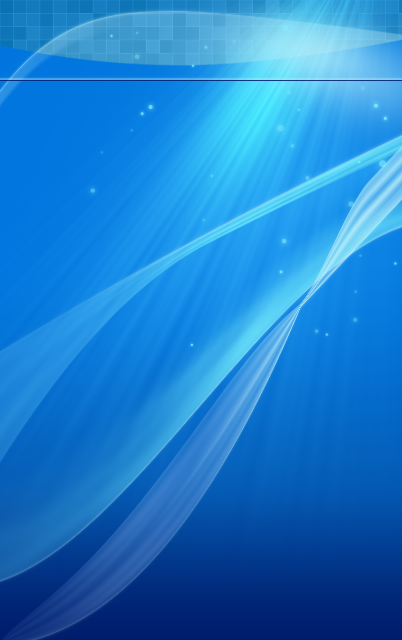
Write a WebGL 2 fragment shader that draws this background.

```glsl
#version 300 es
precision highp float;
uniform vec2 u_resolution;
out vec4 outColor;

const float ASPECT = 0.629;
const vec2 LIGHT_POS = vec2(0.612, 1.173);
const float HEADER_LINE = 0.875;
const float TILE_SIZE = 0.0208;
const float LENS_PEAK = 0.455;
const float KNOT = 0.748;
const int SPARKS = 34;
const vec3 NAVY = vec3(0.0, 0.11, 0.42);
const vec3 DEEP = vec3(0.01, 0.34, 0.69);
const vec3 AZURE = vec3(0.0, 0.46, 0.87);
const vec3 TEAL = vec3(0.09, 0.49, 0.73);
const vec3 RAY = vec3(0.24, 0.74, 1.0);
const vec3 CYAN = vec3(0.30, 0.95, 1.0);
const vec3 ICE = vec3(0.74, 0.94, 0.98);
const vec3 LAVENDER = vec3(0.50, 0.68, 0.92);

float hash(vec2 c) {
    return fract(sin(dot(c, vec2(127.1, 311.7))) * 43758.55);
}

float corner(vec2 cell, vec2 offset) {
    float a = 6.2832 * hash(cell);
    return dot(vec2(cos(a), sin(a)), offset);
}

float gradientNoise(vec2 q) {
    vec2 i = floor(q), f = fract(q);
    vec2 w = f * f * f * (f * (f * 6.0 - 15.0) + 10.0);
    vec2 e = vec2(1.0, 0.0);
    return mix(mix(corner(i, f), corner(i + e, f - e), w.x),
               mix(corner(i + e.yx, f - e.yx), corner(i + 1.0, f - 1.0), w.x), w.y);
}

// Elliptical soft light
float glow(vec2 p, vec2 center, vec2 radius, float tilt) {
    vec2 d = p - center;
    float c = cos(tilt), s = sin(tilt);
    d = vec2(c * d.x + s * d.y, c * d.y - s * d.x) / radius;
    return exp(-dot(d, d));
}

// Coverage of the band between two heights
float band(float y, float low, float high, float soft) {
    return smoothstep(-soft, soft, y - low) * smoothstep(-soft, soft, high - y);
}

float hairline(float d, float width) {
    return exp(-abs(d) / width);
}

void main() {
    vec2 uv = gl_FragCoord.xy / u_resolution;
    vec2 p = uv * vec2(ASPECT, 1.0);
    float u = uv.x, v = uv.y, px = 1.0 / u_resolution.y;

    // Water gradient
    vec3 col = mix(NAVY, DEEP, smoothstep(-0.02, 0.28, v));
    col = mix(col, AZURE, smoothstep(0.15, 0.6, v));

    // Lens outline and tiled header
    float left = max(LENS_PEAK - u, 0.0) / LENS_PEAK;
    float right = max(u - LENS_PEAK, 0.0) / (1.0 - LENS_PEAK);
    float lensTop = 0.982 - 0.125 * left * left * left - 0.036 * pow(right, 1.3);
    float lensLow = 0.898 + 0.031 * left * left + 0.040 * pow(right, 1.7);
    float header = smoothstep(-px, px, v - lensLow);
    vec2 tile = vec2(p.x, 1.0 - v) / TILE_SIZE;
    vec2 inTile = abs(fract(tile) - 0.5);
    float grout = smoothstep(0.43, 0.5, max(inTile.x, inTile.y));
    vec3 tileColor = TEAL + 0.09 * (hash(floor(tile)) - 0.5) + 0.06 * grout;
    col = mix(col, tileColor, header * 0.9);

    // Fan of light rays
    vec2 toLight = LIGHT_POS - p;
    float slant = toLight.x / toLight.y;
    float shafts = 0.5 + 0.6 * gradientNoise(vec2(slant * 17.0, 3.3))
                 + 0.45 * gradientNoise(vec2(slant * 48.0, 7.6 + v));
    float fan = exp(-pow((slant - 0.56) / 0.33, 2.0)) * smoothstep(0.2, 0.9, v);
    float faint = band(slant, 0.02, 0.8, 0.15) * smoothstep(0.06, 0.4, v) * 0.14;
    col = mix(col, RAY, clamp((fan * 0.75 + faint) * shafts, 0.0, 1.0));
    col = mix(col, RAY, 0.4 * glow(p, vec2(0.42, 0.70), vec2(0.20, 0.24), -0.5));
    float core = glow(p, vec2(0.412, 0.845), vec2(0.065, 0.15), -0.55);
    col = mix(col, CYAN, clamp(core * (0.6 + 0.5 * shafts), 0.0, 0.92));
    col = mix(col, ICE, 0.7 * glow(p, vec2(0.49, 0.915), vec2(0.12, 0.055), -0.2));
    col = mix(col, ICE, 0.3 * glow(p, vec2(0.60, 0.86), vec2(0.10, 0.06), 0.0));

    // Glass lens and header rule
    float lens = band(v, lensLow, lensTop, px);
    col = mix(col, ICE, lens * (0.22 + 0.10 * u));
    float arcFade = smoothstep(0.95, 0.2, u);
    col = mix(col, ICE, 0.5 * arcFade * hairline(v - lensTop, 0.0018));
    float veil = band(v, lensTop - 0.022, lensTop, 0.006) * smoothstep(0.4, 0.0, u);
    col = mix(col, ICE, 0.22 * veil);
    col = mix(col, ICE, 0.75 * hairline(v - HEADER_LINE - 0.0015, 0.0011));
    col = mix(col, NAVY, 0.85 * band(v, HEADER_LINE - 0.0017, HEADER_LINE, px * 0.5));

    // Upper ribbon
    float topA = 0.45 + 0.38 * u - 0.042 * u * u;
    float taper = max(1.0 - u / 0.52, 0.0);
    float widthA = 0.165 * taper * taper + 0.008 + 0.015 * u;
    float acrossA = (topA - v) / widthA;
    float silkA = 0.8 + 0.5 * gradientNoise(vec2(acrossA * 5.0, u * 3.0));
    float brightA = smoothstep(0.12, 0.6, u);
    float fillA = band(v, topA - widthA, topA, 0.002);
    vec3 colorA = mix(vec3(0.38, 0.76, 0.96), vec3(0.42, 0.92, 0.98), brightA);
    col = mix(col, colorA, fillA * silkA * mix(0.3, 0.85, brightA));
    col = mix(col, ICE, hairline(v - topA, 0.0022) * mix(0.12, 0.5, brightA));
    float shadeA = smoothstep(0.06, 0.0, topA - widthA - v) * step(v, topA - widthA);
    col = mix(col, RAY, 0.35 * shadeA * smoothstep(0.5, 1.0, u));

    // Middle ribbon, sharp below and hazy above
    float lowB = 0.092 + u * (0.2065 + u * (1.0345 - 0.687 * u));
    float widthB = 0.165 - 0.11 * u;
    float acrossB = (v - lowB) / widthB;
    float fillB = smoothstep(-px, px, v - lowB) * smoothstep(1.15, 0.1, acrossB);
    float silkB = 0.85 + 0.45 * gradientNoise(vec2(acrossB * 4.0, u * 4.0));
    float brightB = smoothstep(0.05, 0.65, u);
    vec3 colorB = mix(vec3(0.24, 0.66, 0.88), vec3(0.42, 0.89, 0.98), brightB);
    col = mix(col, colorB, clamp(fillB * silkB * mix(0.42, 0.82, brightB), 0.0, 1.0));
    col = mix(col, ICE, hairline(v - lowB, 0.0015) * mix(0.3, 0.55, brightB));

    // Twisted ribbon meeting at the knot
    float curveC = -0.010 + u * (0.064 + u * (0.671 + 0.257 * u));
    float lowC = min(curveC, 0.521 + 0.67 * (u - KNOT));
    float belly = 0.235 * pow(u, 0.7) * max(1.0 - pow(u / KNOT, 4.0), 0.0);
    float widthC = belly + 0.078 * smoothstep(KNOT - 0.01, 0.92, u) + 0.004;
    float acrossC = (v - lowC) / widthC;
    float fillC = band(v, lowC, lowC + widthC, 0.002);
    float silkC = 0.75 + 0.7 * gradientNoise(vec2(acrossC * 6.0, u * 2.0));
    float brightC = smoothstep(0.45, 0.78, u);
    vec3 colorC = mix(LAVENDER, ICE, brightC);
    float alphaC = mix(0.12, 0.42, smoothstep(0.0, 0.45, u)) + 0.32 * brightC;
    col = mix(col, colorC, clamp(fillC * silkC * alphaC, 0.0, 0.95));
    col = mix(col, ICE, hairline(v - lowC, 0.0018) * mix(0.25, 0.85, brightC));
    float strand = hairline(acrossC - 0.45, 0.06) * fillC;
    col = mix(col, ICE, 0.3 * strand * smoothstep(0.3, 0.65, u));

    // Drifting sparks, denser toward the light
    for (int i = 0; i < SPARKS; i++) {
        float k = float(i);
        float h = sqrt(hash(vec2(k, 1.7)));
        vec2 center = vec2(ASPECT * pow(hash(vec2(k, 5.3)), 0.7), 0.38 + 0.58 * h);
        float size = mix(0.0012, 0.0055, pow(hash(vec2(k, 9.1)), 3.0));
        float d = length(p - center);
        float spark = smoothstep(size + px, size - px, d) + 0.4 * exp(-d * d / (size * size * 5.0));
        col = mix(col, vec3(0.55, 0.97, 1.0), min(spark, 1.0) * (0.25 + 0.55 * hash(vec2(k, 3.9))));
    }
    outColor = vec4(clamp(col, 0.0, 1.0), 1.0);
}
```
